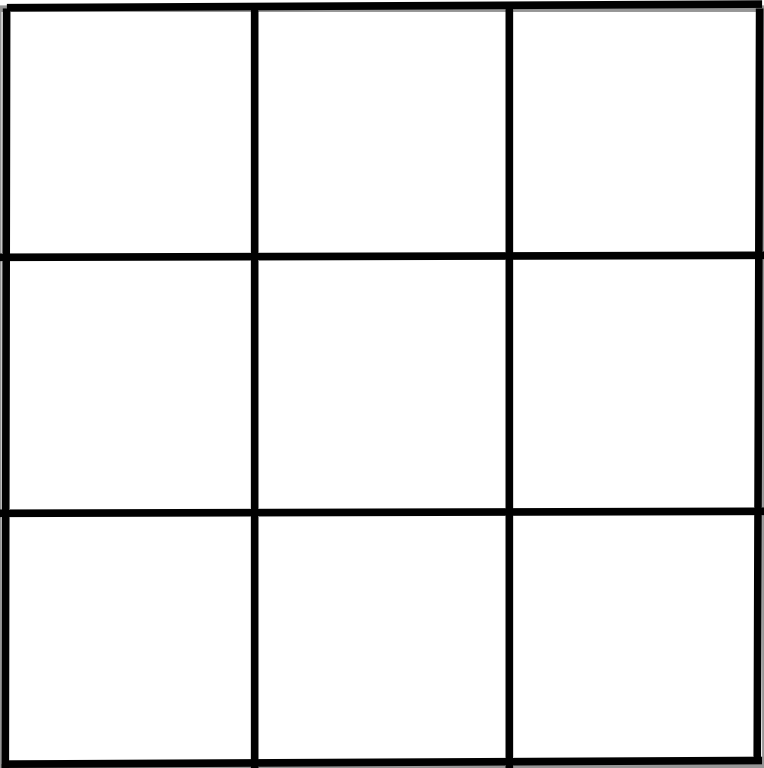
This pattern is drawn by a WebGL 2 fragment shader. Its source:

```glsl
#version 300 es
precision highp float;

uniform vec2 u_resolution;
out vec4 fragColor;

// Antialiased coverage of the interval [low, high]
float band(float x, float low, float high, float pixel) {
    return clamp((x - low) / pixel + 0.5, 0.0, 1.0)
         * clamp((high - x) / pixel + 0.5, 0.0, 1.0);
}

// Straight bar with square ends: position runs along x, offset across y
float bar(vec2 position, float center, float slope, vec2 ends, float pixel) {
    float offset = position.y - center - slope * (position.x - 0.5);
    return band(offset, -0.005, 0.005, pixel)
         * band(position.x, ends.x, ends.y, pixel);
}

void main() {
    vec2 uv = gl_FragCoord.xy / u_resolution;
    float pixel = 1.0 / min(u_resolution.x, u_resolution.y);

    // Thin grey frame, mostly hidden under the black rules
    float frame = band(uv.y, 0.9844, 0.993, pixel);
    float sides = max(band(uv.x, -1.0, 0.002, pixel), band(uv.x, 0.9975, 2.0, pixel));
    frame = max(frame, sides * band(uv.y, -1.0, 0.993, pixel));
    frame = max(frame, band(uv.y, -1.0, 0.0052, pixel));

    // Three by three cells, ruled by four slightly tilted lines each way
    float ink = 0.0;
    for (int i = 0; i < 4; i++) {
        bool outer = i == 0 || i == 3;
        float t = float(i) / 3.0;
        float center = clamp(t, 0.0078, 0.9927);

        float rowSlope = outer ? 0.0048 : 0.0026;
        vec2 rowEnds = outer ? vec2(mix(0.005, 0.009, t), 0.9975) : vec2(-1.0, 2.0);
        ink = max(ink, bar(uv, center - 0.0004, rowSlope, rowEnds, pixel));

        float columnSlope = outer ? mix(0.0018, 0.0032, t) : 0.0;
        vec2 columnEnds = vec2(outer ? mix(-0.01, 0.007, t) : -1.0, outer ? 0.989 : 0.994);
        ink = max(ink, bar(uv.yx, center, columnSlope, columnEnds, pixel));
    }

    vec3 color = mix(vec3(1.0), vec3(0.59), frame);
    fragColor = vec4(mix(color, vec3(0.005), ink), 1.0);
}
```
